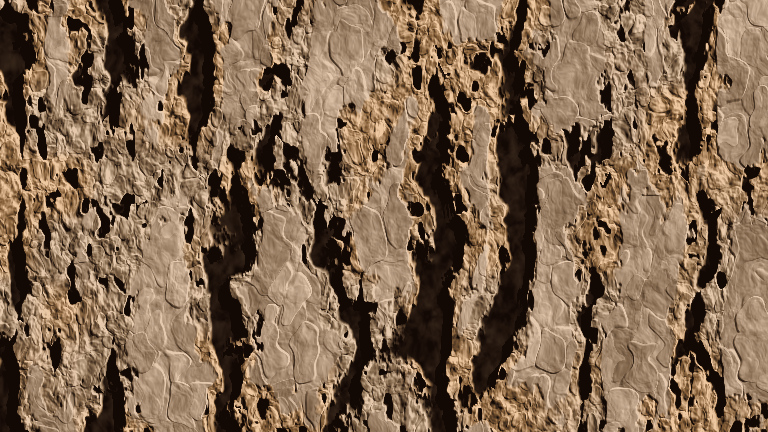
This texture is drawn by a WebGL 2 fragment shader. Its source:

```glsl
#version 300 es
precision highp float;
// Sunlit pine bark: stretched Voronoi plates split by dark upright fissures.
// Overlapping flakes and noise build a height field, which is shaded by its
// slope toward a low sun and by short marched shadows, then toned by a ramp.
uniform vec2 u_resolution;
out vec4 fragColor;

float hash(vec2 p) {
  return fract(sin(dot(p, vec2(127.1, 311.7))) * 43758.5);
}

vec2 hash2(vec2 p) {
  return vec2(hash(p), hash(p + 57.3));
}

float noise(vec2 p) {
  vec2 i = floor(p), f = fract(p);
  f = f * f * (3.0 - 2.0 * f);
  return mix(mix(hash(i), hash(i + vec2(1, 0)), f.x),
             mix(hash(i + vec2(0, 1)), hash(i + vec2(1, 1)), f.x), f.y);
}

float fbm(vec2 p, int octaves) {
  float sum = 0.0, total = 0.0, amp = 0.5;
  for (int i = 0; i < octaves; i++) {
    sum += amp * noise(p);
    total += amp;
    amp *= 0.5;
    p = p * 2.03 + 17.1;
  }
  return sum / total;
}

// x: distance to the cell border, larger at level joints; y: random per cell
vec2 plateBorder(vec2 p, float jointLift) {
  vec2 base = floor(p), nearCell = base, nearOffset = vec2(9.0);
  for (int y = -1; y <= 1; y++)
    for (int x = -1; x <= 1; x++) {
      vec2 cell = base + vec2(x, y);
      vec2 offset = cell + 0.1 + 0.8 * hash2(cell) - p;
      if (dot(offset, offset) < dot(nearOffset, nearOffset)) {
        nearOffset = offset;
        nearCell = cell;
      }
    }
  float border = 9.0;
  for (int y = -1; y <= 1; y++)
    for (int x = -1; x <= 1; x++) {
      if (x == 0 && y == 0) continue;
      vec2 cell = nearCell + vec2(x, y);
      vec2 offset = cell + 0.1 + 0.8 * hash2(cell) - p;
      vec2 n = normalize(offset - nearOffset);
      border = min(border, dot(0.5 * (offset + nearOffset), n) + jointLift * n.y * n.y);
    }
  return vec2(border, hash(nearCell + 31.7));
}

// Stacked rounded flakes; x: height, y: random tone of the top flake
vec2 flakes(vec2 p, float edge) {
  vec2 base = floor(p), top = vec2(0.0, 0.5);
  for (int y = -1; y <= 1; y++)
    for (int x = -1; x <= 1; x++) {
      vec2 cell = base + vec2(x, y);
      float radius = 0.5 + 0.4 * hash(cell + 5.1);
      float dist = length(cell + hash2(cell) - p);
      float level = 0.2 + 0.8 * hash(cell + 91.3);
      float h = level * (1.0 - smoothstep(radius - edge, radius, dist));
      if (h > top.x) top = vec2(h, hash(cell + 23.9));
    }
  return top;
}

// x: height, y: plate mask, z: solid bark mask, w: base tone
vec4 surface(vec2 p) {
  vec2 sway = vec2(fbm(p * vec2(3.0, 2.0) + 3.0, 3), fbm(p * vec2(3.0, 2.0) + 19.0, 3)) - 0.5;
  vec2 bend = vec2(noise(p * 24.0), noise(p * 24.0 + 11.0));
  float wobble = noise(p * vec2(12.0, 9.0) + 51.0) - 0.5;
  vec2 cell = plateBorder((p + 0.14 * sway + 0.03 * wobble) * vec2(4.2, 1.5) + 2.0, 0.13);
  float ragged = fbm(p * vec2(26.0, 15.0), 4) - 0.5;
  float border = cell.x + 0.34 * ragged;

  // Fissures that narrow and break, plus small pits in the rough bark
  float crackWidth = -0.06 + 0.26 * noise(p * vec2(5.0, 3.5) + 7.0);
  float solid = smoothstep(crackWidth - 0.02, crackWidth + 0.03, border);
  float plateEdge = 0.19 + 0.26 * cell.y * cell.y;
  float plate = smoothstep(plateEdge, plateEdge + 0.04, border);
  float pit = smoothstep(0.27, 0.35, fbm(p * vec2(30.0, 17.0) + 5.0, 3));
  solid *= mix(pit, 1.0, plate);

  vec2 scales = flakes(p * vec2(19.0, 12.5) + 0.8 * bend, 0.1);
  vec2 chips = flakes(p * vec2(46.0, 33.0) + bend, 0.16);
  float grain = fbm(p * vec2(62.0, 44.0) + bend, 3);

  float roughRelief = 0.026 * grain + 0.009 * chips.x + 0.035 * ragged;
  float plateRelief = 0.010 * scales.x + 0.008 * grain + 0.0015 * chips.x;
  float roughTone = 0.60 + 0.5 * (grain - 0.5) + 0.2 * (chips.y - 0.5);
  float plateTone = 0.66 + 0.15 * (scales.y - 0.5) + 0.16 * (noise(p * 5.0) - 0.5) + 0.2 * (grain - 0.5);
  float height = 0.045 * solid + 0.012 * plate + mix(roughRelief, plateRelief, plate) * solid;
  float tone = mix(0.02 + 0.2 * grain, mix(roughTone, plateTone, plate), solid);
  return vec4(height, plate, solid, tone);
}

vec3 barkRamp(float tone) {
  vec3 low = mix(vec3(0.07, 0.03, 0.015), vec3(0.50, 0.39, 0.28), clamp((tone - 0.07) / 0.43, 0.0, 1.0));
  return mix(low, vec3(0.90, 0.79, 0.68), clamp((tone - 0.5) / 0.4, 0.0, 1.0));
}

void main() {
  vec2 p = gl_FragCoord.xy / u_resolution.y;
  vec2 sun = normalize(vec2(0.75, 0.65));
  vec4 bark = surface(p);

  // Slope shading, faint inside fissures
  float slope = (surface(p + sun * 0.0025).x - bark.x) / 0.0025;
  float tone = bark.w + clamp(-0.22 * slope, -0.36, 0.24) * mix(0.15, 1.0, bark.z);

  // Cast shadows
  float block = 0.0;
  for (int i = 1; i <= 4; i++) {
    float reach = 0.004 * float(i) + 0.001 * float(i * i);
    block = max(block, surface(p + sun * reach).x - bark.x - 0.85 * reach);
  }
  tone *= mix(1.0, 0.3, smoothstep(0.0, 0.012, block));

  // Rusty inner bark, greyer plates
  vec3 rust = vec3(0.035, -0.005, -0.05) * smoothstep(0.3, 0.7, noise(p * 7.0 + 40.0));
  vec3 tint = mix(rust, vec3(-0.005, 0.0, 0.008), bark.y);
  vec3 color = barkRamp(tone) + tint * smoothstep(0.15, 0.5, tone);
  fragColor = vec4(clamp(color, 0.0, 1.0), 1.0);
}
```
